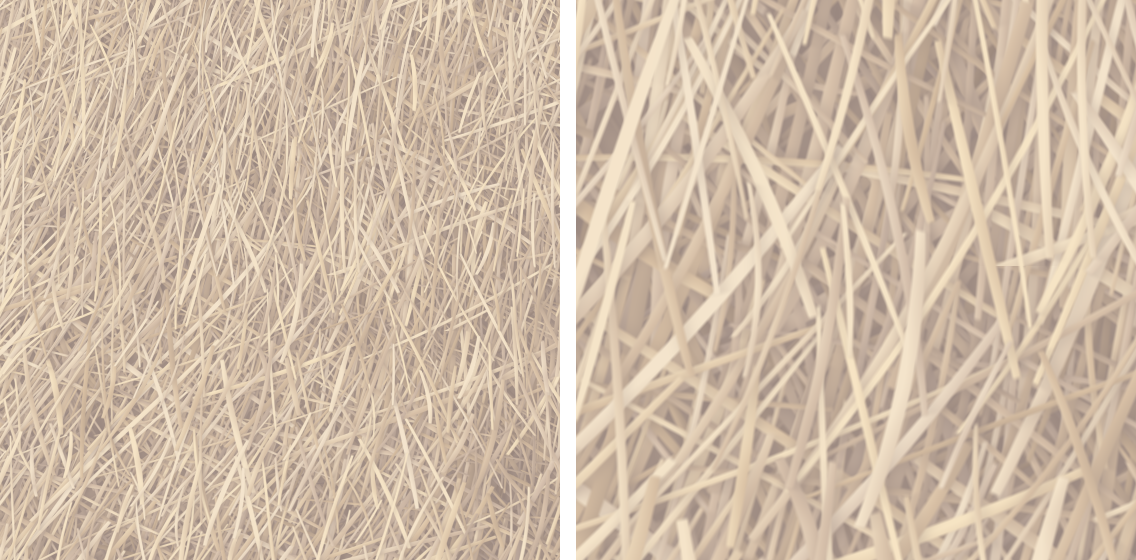
Left, the full canvas; right, a detail of the centre.
A Shadertoy shader for this texture:

```glsl
const int LAYERS = 22;
const int CROSS_EVERY = 5;          // one layer in this many lies across
const float CELL_WIDTH = 0.032;
const vec2 CELL_LENGTH = vec2(0.12, 0.30);
const vec2 HALF_WIDTH = vec2(0.0018, 0.0048);
const float SOFTNESS = 0.0013;
const float ANGLE_SPREAD = 1.05;
const float FAN = 0.35;             // how much stalks converge upward
const float PRESENCE = 0.78;
const float SHADOW = 0.17;
const float SHADOW_REACH = 0.006;
const vec3 GAP_COLOR = vec3(0.60, 0.53, 0.50);
const vec3 STRAW_COLOR = vec3(0.84, 0.75, 0.66);
const vec3 LIGHT_COLOR = vec3(0.96, 0.895, 0.79);
const vec3 YELLOW_SHIFT = vec3(0.012, 0.0, -0.04);

vec4 hash4(vec2 p) {
    vec4 q = fract(p.xyxy * vec4(0.1031, 0.1030, 0.0973, 0.1099));
    q += dot(q, q.wzxy + 33.33);
    return fract((q.xxyz + q.yzzw) * q.zywx);
}

float noise(vec2 p) {
    vec2 i = floor(p), f = fract(p);
    f = f * f * (3.0 - 2.0 * f);
    float low = mix(hash4(i).x, hash4(i + vec2(1, 0)).x, f.x);
    float high = mix(hash4(i + vec2(0, 1)).x, hash4(i + vec2(1, 1)).x, f.x);
    return mix(low, high, f.y);
}

// Dark gap to pale straw
vec3 strawRamp(float tone) {
    vec3 lower = mix(GAP_COLOR, STRAW_COLOR, clamp(tone / 0.66, 0.0, 1.0));
    return mix(lower, LIGHT_COLOR, clamp((tone - 0.66) / 0.34, 0.0, 1.0));
}

// One sheet of stalks, a jittered stalk per long narrow cell
vec3 drawLayer(vec3 color, vec2 p, int layer, float regionTone) {
    float seed = float(layer);
    float depth = seed / float(LAYERS - 1);
    vec4 r = hash4(vec2(seed * 7.3 + 1.0, seed * 3.1 + 4.7));
    bool crossing = layer % CROSS_EVERY == 3;
    float angle = (r.x + r.y + r.z - 1.5) * ANGLE_SPREAD;
    if (crossing) angle = (r.x < 0.5 ? -1.0 : 1.0) * mix(0.7, 1.4, r.y);
    float presence = crossing ? PRESENCE * mix(0.3, 0.7, p.y) : PRESENCE;

    vec2 cell = vec2(CELL_WIDTH, mix(CELL_LENGTH.x, CELL_LENGTH.y, r.w));
    float c = cos(angle), s = sin(angle);
    vec2 grid = mat2(c, -s, s, c) * p / cell + 40.0 + r.zw * 9.0;
    vec2 home = floor(grid);

    for (int j = -1; j <= 1; j++)
    for (int i = -1; i <= 1; i++) {
        vec2 id = home + vec2(i, j);
        vec4 a = hash4(id + seed * 17.3);
        vec4 b = hash4(id + seed * 31.7 + 57.0);
        if (fract(a.w * 7.0 + b.w * 3.0) > presence) continue;

        // Slanted, slightly bent and tapering stalk
        vec2 d = (grid - id - a.xy) * cell;
        float halfLength = cell.y * mix(0.3, 0.9, b.x);
        float t = d.y / halfLength;
        float slant = (a.z - 0.5) * 1.2;
        float bend = (a.w - 0.5) * 0.45;
        float across = d.x - cell.x * (slant * t + bend * t * t);
        float width = mix(HALF_WIDTH.x, HALF_WIDTH.y, b.y * b.y);
        width *= 1.0 - 0.35 * t * t;

        float ends = 1.0 - smoothstep(halfLength - 0.004, halfLength, abs(d.y));
        float cover = ends * (1.0 - smoothstep(width - SOFTNESS, width + SOFTNESS, abs(across)));

        // Soft shadow on the stalks beneath
        float fall = (across - 0.002) / SHADOW_REACH;
        color = mix(color, GAP_COLOR, SHADOW * ends * exp(-fall * fall));

        float tone = mix(0.28, 0.88, depth) + (b.z - 0.5) * 0.46 + regionTone;
        tone -= 0.08 * across / width;
        tone += 0.06 * sin(t * 5.0 + b.w * 6.28);
        vec3 stalk = strawRamp(tone) + YELLOW_SHIFT * (b.w - 0.4);
        color = mix(color, stalk, cover);
    }
    return color;
}

void mainImage(out vec4 fragColor, in vec2 fragCoord) {
    vec2 uv = fragCoord / iResolution.xy;

    // Stalks fan out toward the bottom and sway gently
    vec2 p = uv;
    p.x = 0.55 + (uv.x - 0.55) * (1.0 + FAN * (uv.y - 0.5));
    p.x += 0.012 * sin(uv.y * 6.0 + uv.x * 4.0);

    // Paler at the upper left, darker in scattered hollows
    float regionTone = 0.07 * (uv.y - uv.x) + 0.16 * (noise(uv * 7.0 + 3.0) - 0.5);

    vec3 color = strawRamp(0.25 * noise(uv * vec2(90.0, 35.0)));
    for (int layer = 0; layer < LAYERS; layer++) {
        color = drawLayer(color, p, layer, regionTone);
    }
    fragColor = vec4(clamp(color, 0.0, 1.0), 1.0);
}
```
